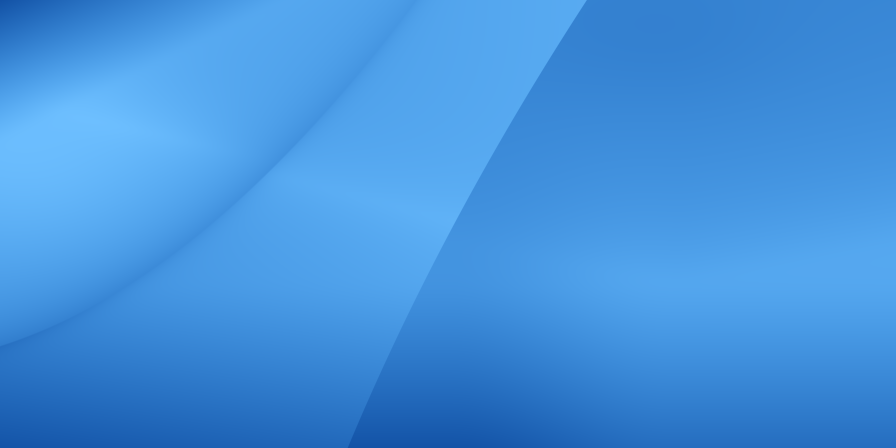
Give the GLSL for this background, as a WebGL 2 fragment shader.

```glsl
#version 300 es
precision highp float;
// Three overlapping sheets of blue light: a glowing fold at the upper left,
// a bright middle band and a shaded right panel. Each sheet returns a scalar
// light level, and two parabolic edges choose which sheet is on top.
uniform vec2 u_resolution;
out vec4 outColor;

// Light level to blue, with a slight lift in the midtones.
vec3 bluePalette(float light) {
    float t = clamp(light, 0.0, 1.05);
    vec3 deepBlue = vec3(0.04, 0.27, 0.60);
    vec3 skyBlue = vec3(0.43, 0.75, 1.0);
    return mix(deepBlue, skyBlue, t) + vec3(0.0, 0.14, 0.20) * t * (1.0 - t);
}

float parabola(float x, vec3 k) {
    return k.x + x * (k.y + x * k.z);
}

// Signed distance estimate from the parabola v = k(u).
float parabolaDistance(float u, float v, vec3 k) {
    float slope = k.y + 2.0 * k.z * u;
    return (v - parabola(u, k)) / sqrt(1.0 + slope * slope);
}

float softAbs(float x, float radius) {
    return sqrt(x * x + radius * radius);
}

float softPositive(float x, float radius) {
    return 0.5 * (x + softAbs(x, radius));
}

// Exponential falloff on both sides of a crease.
float crease(float d, float width) {
    return exp(-softAbs(d, 0.01) / width);
}

float glow(vec2 p, vec2 center, vec2 radius) {
    vec2 q = (p - center) / radius;
    return exp(-dot(q, q));
}

// Darkening that grows towards the lower border.
float floorShade(float y, float top) {
    return softPositive(1.0 - y / top, 0.08);
}

float foldSheet(vec2 p, float foldDistance) {
    float light = 0.74 + 0.23 * glow(p, vec2(0.06, 0.66), vec2(0.32, 0.22));
    // Bright ridge running from the glow down to the fold.
    float lower = p.y - 0.75 + 0.23 * (p.x - 0.13);
    light += 0.13 * crease(lower, 0.07) * smoothstep(0.68, 0.35, p.x) * smoothstep(0.0, 0.3, p.x);
    // Shadow above the diagonal ridge, then the shadow along the fold.
    float upper = p.y - 0.75 - 0.5 * (p.x - 0.13);
    light -= 2.15 * softPositive(upper, 0.03);
    light += 0.05 * crease(upper, 0.05);
    float foldDepth = mix(0.36, 0.14, clamp(p.x / 0.9, 0.0, 1.0));
    float foldWidth = mix(0.12, 0.07, clamp(p.x / 0.6, 0.0, 1.0));
    return light - foldDepth * exp(-max(foldDistance, 0.0) / foldWidth);
}

float middleSheet(vec2 p, float foldDistance) {
    float ridge = p.y - 0.61 + 0.26 * (p.x - 0.61);
    float light = 0.68 + 0.18 * (p.x - 0.75);
    light += 0.14 * crease(ridge, 0.11);
    light -= 0.10 * exp(-abs(foldDistance) / 0.02);
    return light - 0.45 * floorShade(p.y, 0.36);
}

float rightSheet(vec2 p) {
    float ridgeHeight = 0.365 + 0.19 * softAbs(p.x - 1.51, 0.04);
    float above = softPositive(p.y - ridgeHeight, 0.02);
    float nearEdge = smoothstep(1.5, 1.0, p.x);
    float light = 0.43 + exp(-above / 0.25) * (0.33 - 0.18 * nearEdge);
    light -= 0.05 * glow(p, vec2(1.46, 0.91), vec2(0.30, 0.16));
    return light - 0.49 * floorShade(p.y, 0.36);
}

void main() {
    // Canvas units: x runs from 0 to 2, y from 0 to 1.
    vec2 p = gl_FragCoord.xy / u_resolution * vec2(2.0, 1.0);
    float pixel = 1.0 / u_resolution.y;

    const vec3 foldCurve = vec3(0.227, 0.317, 0.553);
    const vec3 panelCurve = vec3(0.776, 0.417, 0.117);
    float foldDistance = parabolaDistance(p.x, p.y, foldCurve);
    float panelDistance = parabolaDistance(p.y, p.x, panelCurve);

    // Layer the sheets with antialiased edges.
    float foldMask = smoothstep(-pixel, pixel, foldDistance);
    float panelMask = smoothstep(-0.7 * pixel, 0.7 * pixel, panelDistance);
    float light = mix(middleSheet(p, foldDistance), foldSheet(p, foldDistance), foldMask);
    light = mix(light, rightSheet(p), panelMask);

    outColor = vec4(bluePalette(light), 1.0);
}
```
